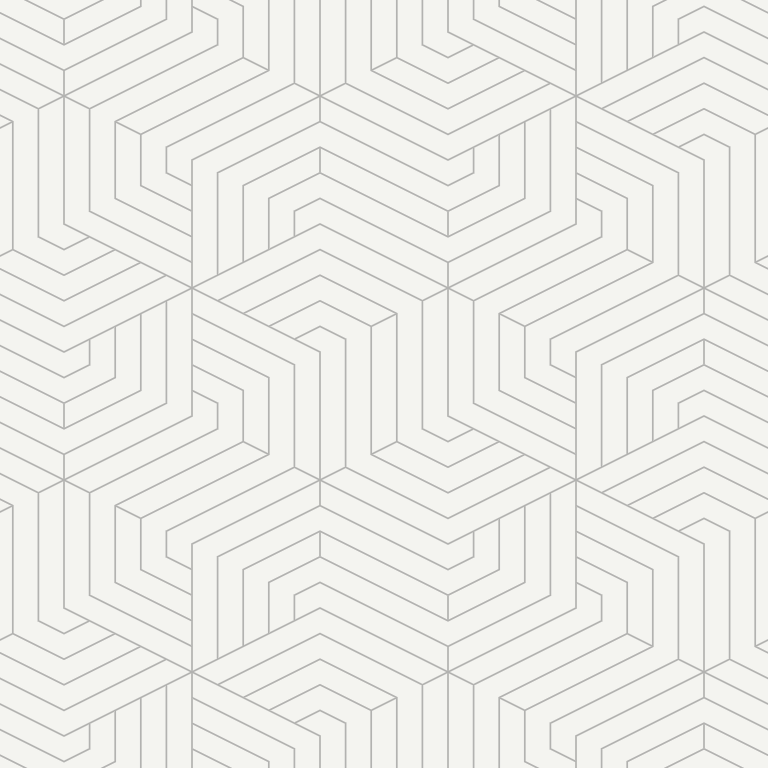
Reproduce this pattern procedurally as a WebGL 1 fragment shader.

```glsl
precision highp float;

// Woven hexagonal line pattern: thin grey lines run in bent parallel bands.
// Three turned copies of one S-shaped band fill each cell of a triangular
// lattice; lines are found in coordinates that a 120 degree turn permutes.

uniform vec2 u_resolution;

const vec3 PAPER = vec3(0.957, 0.955, 0.942);
const vec3 INK = vec3(0.70, 0.70, 0.69);
const float UNITS = 30.0;                 // line spacings across the canvas
const float PERIOD = 15.0;                // lattice period: two repeats each way
const float BAND = 5.0;                   // spacings across one band
const float LINE_WIDTH = 0.067;           // in line spacings
const vec2 HUB = vec2(7.5, 18.75);        // a point where six bands meet

// Distance per step of each coordinate: x, y - x/2, -y - x/2
const vec3 STEP_LENGTH = vec3(1.0, 0.8944, 0.8944);

float distanceToInteger(float v) {
  return abs(fract(v + 0.5) - 0.5);
}

// Distance to the lines of one band, or -1.0 outside it
float bandDistance(vec3 tri, vec3 stepLength) {
  float halfBand = 0.5 * BAND;

  // Repeat on the lattice, then use the half-turn symmetry of the band
  vec2 cell = mod(tri.xy, PERIOD) - 0.5 * PERIOD;
  if (cell.y < 0.0) cell = -cell;
  float a = cell.x;
  float b = cell.y;
  float c = -a - b;

  bool inStem = b < halfBand && abs(a) < halfBand;
  bool inBend = b >= halfBand && a >= -halfBand && c > -BAND;
  bool inTip = a < -halfBand && c < 0.0;

  // The tip ends its lines on a neighbouring band
  if (inTip) {
    float tipLines = distanceToInteger(1.5 * BAND - b) * stepLength.y;
    return min(tipLines, -c * stepLength.z);
  }
  if (!inStem && !inBend) return -1.0;

  // Parallel lines, numbered from the outer side of the bend
  float lane = inStem ? halfBand - a : BAND + c;
  float d = distanceToInteger(lane) * (inStem ? stepLength.x : stepLength.z);

  // Short mitre strokes across the first and third lanes
  if (lane < 3.0 && mod(lane, 2.0) < 1.0) {
    d = min(d, abs(b - halfBand) * stepLength.y);
  }
  return d;
}

void main() {
  float pixel = UNITS / min(u_resolution.x, u_resolution.y);
  vec2 p = gl_FragCoord.xy * pixel - HUB;

  vec3 tri = vec3(p.x, p.y - 0.5 * p.x, -p.y - 0.5 * p.x);
  vec3 stepLength = STEP_LENGTH;

  // One of the three turned bands covers each point; seams are lines
  float lineDistance = 0.0;
  for (int turn = 0; turn < 3; turn++) {
    lineDistance = max(lineDistance, bandDistance(tri, stepLength));
    tri = tri.yzx;
    stepLength = stepLength.yzx;
  }

  float coverage = clamp((0.5 * LINE_WIDTH - lineDistance) / pixel + 0.5, 0.0, 1.0);
  gl_FragColor = vec4(mix(PAPER, INK, coverage), 1.0);
}
```
